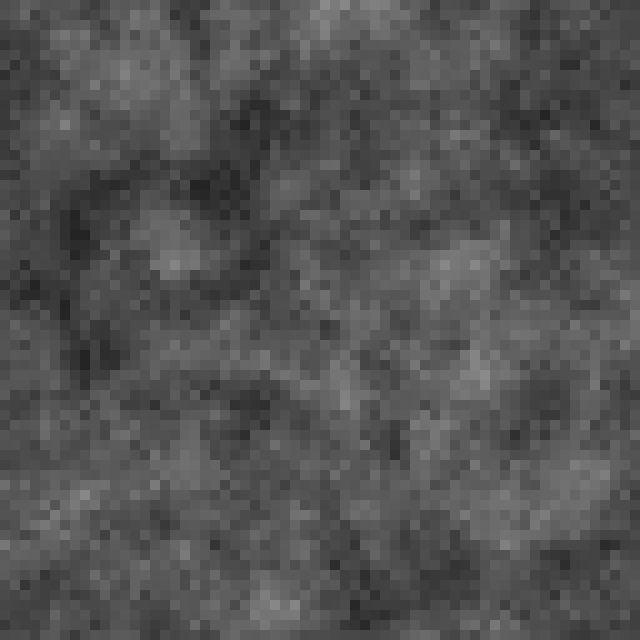
Write a three.js fragment shader that draws this texture.

```glsl
// Draws mottled dark grey stone as a grid of flat square cells.
varying vec2 vUv;

const float CELLS = 64.0;
const float EDGE = 0.05;
const float MEAN_GREY = 0.338;
const float BROAD = 0.15;
const float MOTTLE = 0.25;
const float DECAY = 0.66;
const float SPECKLE = 0.078;
const mat2 TURN = mat2(0.8, 0.6, -0.6, 0.8);

float hash(vec2 p) {
  vec3 q = fract(p.xyx * vec3(0.1031, 0.1030, 0.0973));
  q += dot(q, q.yzx + 33.33);
  return fract((q.x + q.y) * q.z);
}

// Smooth value noise, centred on zero
float valueNoise(vec2 p) {
  vec2 i = floor(p);
  vec2 f = fract(p);
  f = f * f * (3.0 - 2.0 * f);
  float low = mix(hash(i), hash(i + vec2(1.0, 0.0)), f.x);
  float high = mix(hash(i + vec2(0.0, 1.0)), hash(i + 1.0), f.x);
  return mix(low, high, f.y) - 0.5;
}

// Broad clouds with finer turned octaves
float clouds(vec2 p) {
  float sum = BROAD * valueNoise(p * 4.0 + 17.0);
  float amplitude = MOTTLE;
  p *= 8.0;
  for (int octave = 0; octave < 3; octave++) {
    p = TURN * p + vec2(41.3, 67.9);
    sum += amplitude * valueNoise(p);
    p *= 2.0;
    amplitude *= DECAY;
  }
  return sum;
}

// Grey of one cell: cloud value plus grain with rare strong specks
float cellGrey(vec2 cell) {
  float grain = 2.0 * hash(cell + 131.0) - 1.0;
  return MEAN_GREY + clouds((cell + 0.5) / CELLS) + SPECKLE * grain * grain * grain;
}

// Flat cells joined by narrow smooth borders
float cellGrid(vec2 uv) {
  vec2 p = uv * CELLS - 0.5;
  vec2 i = floor(p);
  vec2 blend = smoothstep(0.5 - EDGE, 0.5 + EDGE, fract(p));
  float low = mix(cellGrey(i), cellGrey(i + vec2(1.0, 0.0)), blend.x);
  float high = mix(cellGrey(i + vec2(0.0, 1.0)), cellGrey(i + 1.0), blend.x);
  return mix(low, high, blend.y);
}

void main() {
  float grey = clamp(cellGrid(vUv), 0.14, 0.54);
  gl_FragColor = vec4(vec3(grey), 1.0);
}
```
